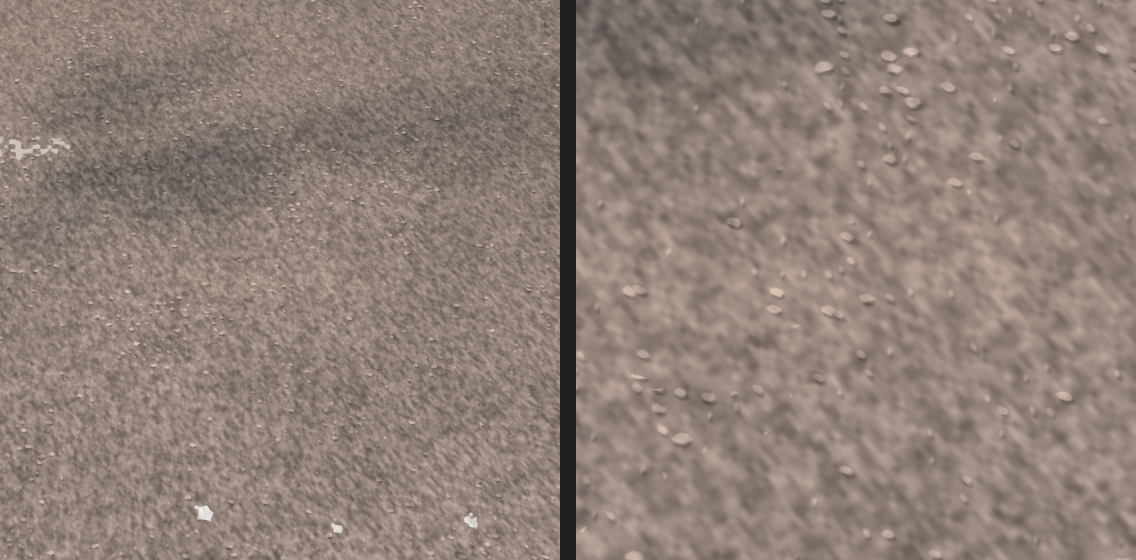
Left, the full canvas; right, a detail of the centre.
Reproduce this texture procedurally as a WebGL 2 fragment shader.

```glsl
#version 300 es
precision highp float;

uniform vec2 u_resolution;
out vec4 fragColor;

const vec3 EARTH_TINT = vec3(1.0, 0.892, 0.832);
const vec3 STAIN_TINT = vec3(1.0, 0.928, 0.890);
const vec3 TAN_TINT = vec3(1.0, 0.875, 0.790);
const vec3 CHIP_COLOR = vec3(0.88, 0.87, 0.86);
const vec3 PAINT_COLOR = vec3(0.80, 0.77, 0.73);
const float BASE_TONE = 0.572;
const float STAIN_DEPTH = 0.125;
const float STAIN_SLOPE = 0.17;
const float GRAIN_CONTRAST = 0.21;
const float FINE_CONTRAST = 0.16;
const float GRAIN_ANGLE = -0.95;
const float PEBBLE_FREQ = 62.0;
const float PIT_FREQ = 36.0;
const int CHIP_COUNT = 3;

// Stains: centre, radii
const vec4 STAINS[4] = vec4[4](
    vec4(0.30, 0.675, 0.30, 0.085),
    vec4(0.27, 0.845, 0.22, 0.055),
    vec4(0.74, 0.770, 0.30, 0.090),
    vec4(0.02, 0.600, 0.20, 0.085));
const float STAIN_WEIGHT[4] = float[4](1.0, 0.75, 0.60, 0.65);

vec2 hash2(vec2 p) {
    vec3 q = fract(p.xyx * vec3(0.1031, 0.1030, 0.0973));
    q += dot(q, q.yzx + 33.33);
    return fract((q.xx + q.yz) * q.zy);
}

float noise(vec2 p) {
    vec2 cell = floor(p);
    vec2 f = fract(p);
    f = f * f * (3.0 - 2.0 * f);
    float low = mix(hash2(cell).x, hash2(cell + vec2(1, 0)).x, f.x);
    float high = mix(hash2(cell + vec2(0, 1)).x, hash2(cell + vec2(1, 1)).x, f.x);
    return mix(low, high, f.y);
}

float fbm(vec2 p) {
    float sum = 0.0, weight = 0.5;
    for (int i = 0; i < 4; i++) {
        sum += weight * noise(p);
        p = p * 2.03 + 17.7;
        weight *= 0.5;
    }
    return sum / 0.9375;
}

vec2 rotate(vec2 v, float angle) {
    float c = cos(angle), s = sin(angle);
    return vec2(c * v.x + s * v.y, c * v.y - s * v.x);
}

// Scattered stones: x is the lit body, y the shadow beside it
vec2 stones(vec2 p, float density) {
    vec2 cover = vec2(0.0);
    vec2 home = floor(p);
    float ragged = 0.7 + 0.6 * noise(p * 3.5);
    for (int y = -1; y <= 1; y++)
    for (int x = -1; x <= 1; x++) {
        vec2 id = home + vec2(x, y);
        vec2 trait = hash2(id + 71.3);
        vec2 offset = p - id - 0.2 - 0.6 * hash2(id);
        float angle = GRAIN_ANGLE + 2.0 * (trait.y - 0.5);
        float radius = mix(0.16, 0.40, trait.y * trait.y);
        vec2 aspect = vec2(1.0, 1.6);
        float body = length(rotate(offset, angle) * aspect) * ragged - radius;
        float shade = length(rotate(offset + vec2(-0.10, 0.22), angle) * aspect) - radius;
        float present = step(trait.x, density);
        vec2 mask = present * smoothstep(0.11, -0.11, vec2(body, shade));
        cover = max(cover, mask * mix(0.55, 1.0, trait.y));
    }
    return cover;
}

float stainCover(vec2 uv) {
    vec2 warp = vec2(fbm(uv * 9.0), fbm(uv * 9.0 + 40.0)) - 0.5;
    float cover = 0.0;
    for (int i = 0; i < 4; i++) {
        vec2 d = uv + 0.11 * warp - STAINS[i].xy;
        d.y -= STAIN_SLOPE * d.x;
        cover = max(cover, STAIN_WEIGHT[i] * smoothstep(1.35, 0.3, length(d / STAINS[i].zw)));
    }
    float streak = fbm(vec2(uv.x * 7.0, (uv.y - STAIN_SLOPE * uv.x) * 48.0));
    return cover * mix(0.55, 1.25, streak);
}

void main() {
    vec2 uv = gl_FragCoord.xy / u_resolution.y;
    // Ground recedes towards the top
    vec2 ground = vec2((uv.x - 0.5) * (1.0 + 0.45 * uv.y), uv.y * (1.0 + 0.4 * uv.y));

    // Broad tone and stains
    float stain = stainCover(uv);
    float patches = fbm(uv * vec2(5.0, 8.0) + 3.0);
    float tone = BASE_TONE + 0.025 * (0.5 - uv.y) + 0.11 * (patches - 0.5) - STAIN_DEPTH * stain;
    vec3 tint = mix(EARTH_TINT, TAN_TINT, 0.6 * smoothstep(0.5, 0.75, patches) * uv.y);
    tint = mix(tint, STAIN_TINT, clamp(stain, 0.0, 1.0));

    // Slanted grain
    vec2 slant = rotate(ground, GRAIN_ANGLE);
    float grain = GRAIN_CONTRAST * (noise(slant * vec2(72.0, 125.0)) - 0.5);
    grain += FINE_CONTRAST * (noise(slant * vec2(150.0, 215.0) + 9.0) - 0.5);
    tone += grain * mix(1.0, 0.72, uv.y);

    // Clustered pebbles and sparse pits
    float cluster = smoothstep(0.42, 0.72, fbm(ground * 8.0 + 21.0));
    vec2 pebble = stones(ground * PEBBLE_FREQ, mix(0.07, 0.42, cluster) * (1.0 - 0.6 * stain));
    float pit = stones(ground * PIT_FREQ + 50.0, 0.035).x;
    tone += 0.17 * pebble.x - 0.11 * pebble.y * (1.0 - pebble.x) - 0.10 * pit;
    vec3 color = tone * tint;

    // Worn paint flecks at the left edge
    vec2 fromPaint = (uv - vec2(0.04, 0.735)) / vec2(0.11, 0.022);
    float flecks = noise(uv * vec2(90.0, 130.0)) + 0.35 * exp(-dot(fromPaint, fromPaint));
    float paint = smoothstep(0.78, 0.98, flecks) * smoothstep(1.3, 0.7, length(fromPaint));
    color = mix(color, PAINT_COLOR, paint);

    // White chips along the bottom
    for (int i = 0; i < CHIP_COUNT; i++) {
        float k = float(i) - 1.0;
        vec2 d = uv - vec2(0.602 + 0.237 * k, 0.057 + 0.020 * k * k - 0.006 * k);
        float size = 0.009 + 0.005 * k * k - 0.002 * k;
        d = rotate(d, -0.25) + size * 0.9 * (vec2(noise(uv * 95.0), noise(uv * 95.0 + 30.0)) - 0.5);
        float edge = length(max(abs(d) - size * vec2(0.7, 0.5), 0.0)) - 0.25 * size;
        float chip = smoothstep(0.0018, -0.0018, edge);
        color = mix(color, CHIP_COLOR + 0.6 * grain, chip);
    }
    fragColor = vec4(clamp(color, 0.0, 1.0), 1.0);
}
```
